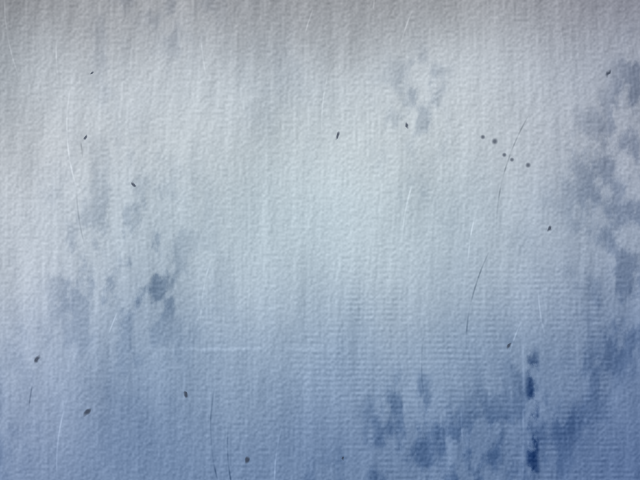
A WebGL 2 fragment shader for this texture:

```glsl
#version 300 es
precision highp float;
// Weathered plaster wall: pale grey paint fading to slate blue, brushed, scuffed and pitted.
uniform vec2 u_resolution;
out vec4 fragColor;

float hash(vec2 cell) {
  uvec2 q = uvec2(ivec2(cell) + 4096) * uvec2(1597334677u, 3812015801u);
  uint n = (q.x ^ q.y) * 1597334677u;
  n = (n ^ (n >> 15u)) * 2246822519u;
  return float((n ^ (n >> 13u)) >> 8u) / 16777216.0;
}

float noise(vec2 p) {
  vec2 i = floor(p), f = fract(p);
  f = f * f * (3.0 - 2.0 * f);
  return mix(mix(hash(i), hash(i + vec2(1, 0)), f.x),
             mix(hash(i + vec2(0, 1)), hash(i + vec2(1, 1)), f.x), f.y);
}

float fbm(vec2 p) {
  float sum = 0.0, amp = 0.5;
  for (int i = 0; i < 5; i++) {
    sum += amp * noise(p);
    p = mat2(1.6, 1.2, -1.2, 1.6) * p + 17.3;
    amp *= 0.5;
  }
  return sum;
}

float blob(vec2 p, vec2 center, vec2 size) {
  vec2 d = (p - center) / size;
  return exp(-dot(d, d));
}

// Broad colour fade, warmer at the top and bluer below
vec3 paint(vec2 p, float aspect) {
  float y = p.y + 0.16 * (fbm(p * vec2(4.0, 2.5)) - 0.5);
  vec3 c = mix(vec3(0.43, 0.52, 0.65), vec3(0.53, 0.61, 0.71), smoothstep(0.0, 0.28, y));
  c = mix(c, vec3(0.67, 0.72, 0.77), smoothstep(0.2, 0.52, y));
  c = mix(c, vec3(0.72, 0.75, 0.78), smoothstep(0.48, 0.72, y));
  c = mix(c, vec3(0.60, 0.61, 0.63), smoothstep(0.8, 1.04, y));
  float x = p.x / aspect;
  c += vec3(0.05, 0.065, 0.055) * blob(vec2(x, p.y), vec2(0.5, 0.58), vec2(0.28, 0.25));
  c += vec3(0.08, 0.06, 0.05) * blob(vec2(x, p.y), vec2(0.04, 0.25), vec2(0.13, 0.4));
  c -= vec3(0.10, 0.10, 0.07) * smoothstep(0.68, 1.05, x);
  c -= 0.10 * smoothstep(0.1, 0.0, x) * smoothstep(0.5, 1.0, p.y);
  return c;
}

// Nearly upright brush marks at several widths
float brushing(vec2 p) {
  float sway = 0.03 * noise(p * 3.0);
  float upright = noise(vec2((p.x + sway) * 90.0, p.y * 5.0)) - 0.5;
  float fine = noise(vec2((p.x + sway) * 210.0, p.y * 11.0)) - 0.5;
  float slanted = noise(vec2((p.x - 0.28 * p.y) * 65.0, p.y * 4.0)) - 0.5;
  return 0.032 * upright + 0.035 * fine + 0.04 * slanted * smoothstep(0.4, 0.65, fbm(p * 3.0 + 40.0));
}

// Pale and dark thin scratches at random places
float scratches(vec2 p, float aspect, float px) {
  float sum = 0.0;
  for (int i = 0; i < 26; i++) {
    float k = float(i);
    vec2 d = p - vec2(hash(vec2(k, 1)) * aspect, hash(vec2(k, 2)));
    float len = mix(0.02, 0.15, pow(hash(vec2(k, 3)), 2.0));
    float off = d.x - d.y * (hash(vec2(k, 4)) * 0.7 - 0.2) - 1.2 * d.y * d.y;
    float line = smoothstep(0.0012 + px, 0.0, abs(off)) * smoothstep(len, len * 0.4, abs(d.y));
    sum += line * (hash(vec2(k, 5)) < 0.65 ? 0.07 : -0.11) * noise(p * 60.0 + k) * 1.4;
  }
  return sum;
}

// Small dark pits, scattered one per cell, plus a short diagonal cluster
float pits(vec2 p, float px) {
  vec2 cell = floor(p * 9.0);
  vec2 spot = (cell + 0.25 + 0.5 * vec2(hash(cell + 50.0), hash(cell + 90.0))) / 9.0;
  vec2 d = p - spot + 0.004 * (vec2(noise(p * 160.0), noise(p * 160.0 + 31.0)) - 0.5);
  d.x += d.y * (hash(cell + 130.0) - 0.7);
  float radius = mix(0.002, 0.006, hash(cell + 170.0));
  float dark = step(hash(cell + 210.0), 0.16) * smoothstep(radius + px, radius * 0.3, length(d * vec2(1.0, 0.65)));
  for (int i = 0; i < 5; i++) {
    float k = float(i);
    vec2 c = vec2(1.0 + 0.024 * k, 0.72 - 0.018 * k) + 0.018 * (vec2(hash(vec2(k, 7)), hash(vec2(k, 8))) - 0.5);
    float r = mix(0.003, 0.008, hash(vec2(k, 9)));
    dark = max(dark, 0.8 * smoothstep(r + px, r * 0.2, length(p - c)));
  }
  return dark;
}

void main() {
  vec2 p = gl_FragCoord.xy / u_resolution.y;
  float aspect = u_resolution.x / u_resolution.y, px = 1.0 / u_resolution.y;
  vec3 color = paint(p, aspect);

  // Worn patches with mottled, vertically drawn edges
  float region = fbm(p * vec2(3.6, 2.6) + 8.0);
  float mottle = fbm(p * vec2(34.0, 20.0));
  float worn = smoothstep(0.42, 0.66, region) * smoothstep(0.36, 0.66, mottle);
  worn += 0.6 * blob(p, vec2(0.58, 0.82), vec2(0.13, 0.13)) * mottle;
  worn += 0.8 * blob(p, vec2(0.26, 0.45), vec2(0.16, 0.22)) * smoothstep(0.4, 0.65, mottle);
  color -= vec3(0.13, 0.12, 0.10) * worn;
  color += 0.09 * (fbm(p * vec2(9.0, 5.0) + 60.0) - 0.48);

  // Faint woven ribs in the lower right, and a raised horizontal seam
  float ribs = sin(p.y * 560.0 + 2.0 * noise(p * 12.0)) * smoothstep(0.3, 0.6, noise(p * vec2(9.0, 5.0) + 5.0));
  color += 0.022 * ribs * smoothstep(0.55, 0.35, p.y) * smoothstep(0.2, 0.75, p.x) * noise(p * vec2(110.0, 30.0)) * 1.6;
  float seam = smoothstep(0.006, 0.0, abs(p.y - 0.27 - 0.008 * noise(vec2(p.x * 5.0, 3.0))));
  color += 0.06 * seam * smoothstep(0.1, 0.2, p.x) * smoothstep(0.85, 0.6, p.x) * noise(p * vec2(14.0, 40.0));

  // Broken dark strip with a pale edge
  float strip = smoothstep(0.018, 0.006, abs(p.x - 1.11)) * smoothstep(0.29, 0.24, p.y);
  color -= vec3(0.22, 0.21, 0.18) * strip * smoothstep(0.45, 0.7, fbm(p * vec2(40.0, 28.0) + 3.0));
  color += 0.06 * smoothstep(0.004, 0.0, abs(p.x - 1.09)) * smoothstep(0.29, 0.26, p.y) * noise(p * 40.0);

  // Side-lit grain, brushing, scratches and pits
  float grain = noise(p * 170.0) - noise(p * 170.0 + vec2(0.5, -0.6));
  color += 0.06 * grain + 0.035 * (noise(p * 260.0) - 0.5);
  color += brushing(p) + scratches(p, aspect, px);
  color = mix(color, vec3(0.20, 0.23, 0.29), 0.75 * pits(p, px));
  fragColor = vec4(clamp(color, 0.0, 1.0), 1.0);
}
```
